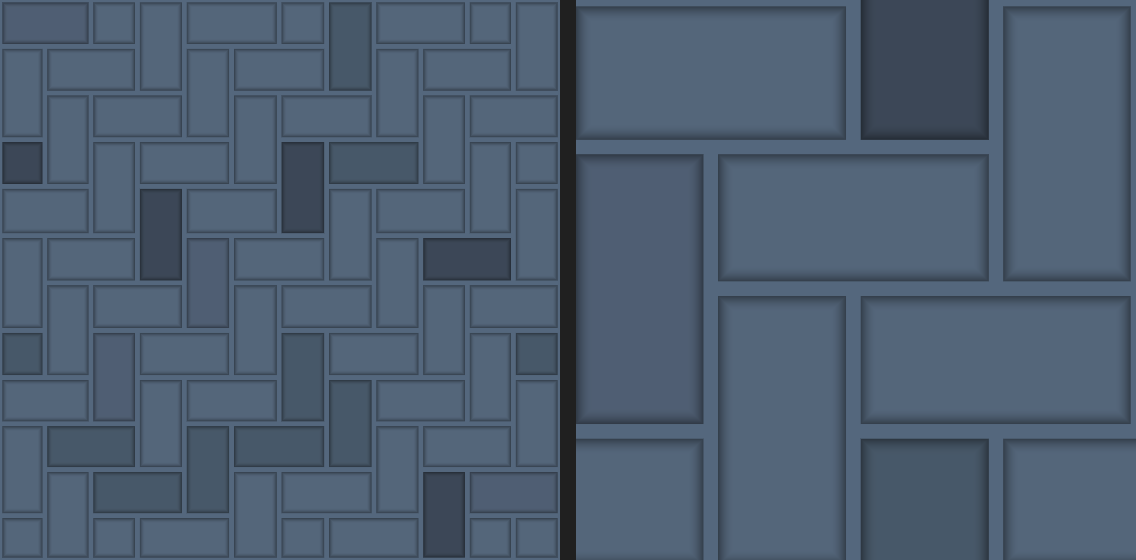
Left, the full canvas; right, a detail of the centre.
Give the GLSL for this pattern, as a WebGL 1 fragment shader.

```glsl
precision highp float;
// Slate blue herringbone paving with inset shaded edges and a few darker bricks.

uniform vec2 u_resolution;

float hash(vec2 p) {
    vec3 q = fract(vec3(p.xyx) * 0.1031);
    q += dot(q, q.yzx + 33.33);
    return fract((q.x + q.y) * q.z);
}

// Joint positions in cell units: slightly uneven inside, exact at the border.
vec2 jointAt(vec2 k) {
    vec2 drift = vec2(-1.2 - 2.4 * sin(k.x * 0.5236),
                      step(4.5, k.y) * (4.9 + 1.3 * cos(k.y - 8.0)) - 0.4) / 64.0;
    vec2 interior = step(0.5, k) * step(k, vec2(11.5));
    return clamp(k, 0.0, 12.0) + drift * interior;
}

// Most bricks share one tone; the rest are slightly, clearly or very dark.
vec3 brickColor(vec2 anchor) {
    float pick = hash(anchor + 17.0);
    vec3 color = vec3(0.33, 0.40, 0.48);
    color = mix(color, vec3(0.31, 0.37, 0.45), step(pick, 0.25));
    color = mix(color, vec3(0.28, 0.345, 0.41), step(pick, 0.19));
    return mix(color, vec3(0.235, 0.28, 0.34), step(pick, 0.08));
}

void main() {
    // Twelve cells each way, rows counted from the top.
    vec2 uv = gl_FragCoord.xy / u_resolution;
    vec2 p = vec2(uv.x, 1.0 - uv.y) * 12.0;

    // Cell between the uneven joints.
    vec2 cell = floor(p);
    cell += step(jointAt(cell + 1.0), p) - (1.0 - step(jointAt(cell), p));
    cell = clamp(cell, 0.0, 11.0);

    // Herringbone: phases 0 and 1 lie flat, 3 and 2 stand upright.
    float phase = mod(cell.x - cell.y, 4.0);
    bool flat_ = phase < 1.5;
    vec2 size = flat_ ? vec2(2.0, 1.0) : vec2(1.0, 2.0);
    vec2 anchor = cell;
    if (phase > 0.5 && phase < 1.5) anchor.x -= 1.0;
    if (phase > 1.5 && phase < 2.5) anchor.y -= 1.0;

    // Distance inward from the brick edge.
    vec2 gap = min(p - jointAt(anchor), jointAt(anchor + size) - p);
    float inset = min(gap.x, gap.y) - 0.052;

    // Dark rim fading toward the brick face.
    float rim = 1.0 - clamp(inset / 0.12, 0.0, 1.0);
    vec3 brick = brickColor(anchor) * (1.0 - 0.4 * rim * rim);

    float pixel = 12.0 / min(u_resolution.x, u_resolution.y);
    float coverage = smoothstep(-0.5 * pixel, 0.5 * pixel, inset);
    vec3 grout = vec3(0.33, 0.405, 0.49);
    gl_FragColor = vec4(mix(grout, brick, coverage), 1.0);
}
```
